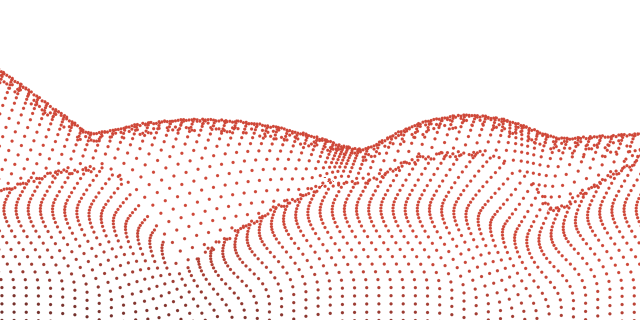
This background is drawn by a Shadertoy shader. Its source:

```glsl
// Rolling dotted hills: warped lattices and beaded ridges of red dots on white.
#define DOT_RADIUS 0.0049
#define BACK_STEP 0.034
#define FRONT_STEP 0.038
#define RIM_STEP 0.0085
#define BACK_ROWS 29.0
#define FRONT_ROWS 37.0
#define ROW_TILT 0.25
#define PAPER vec3(1.0)
#define RED vec3(0.81, 0.28, 0.22)
#define DARK vec3(0.38, 0.17, 0.16)

float sq(float x) { return x * x; }

float hash(float n) { return fract(sin(n * 12.99) * 4375.85); }

float bell(float x, float center, float width) {
    return exp(-sq((x - center) / width));
}

float smoothMax(float a, float b, float k) {
    float h = max(k - abs(a - b), 0.0) / k;
    return max(a, b) + 0.25 * k * h * h;
}

// Height profiles, in units of the canvas height
float skyline(float x) {
    float slope = 0.784 - 0.72 * x;
    float leftHill = 0.628 - 0.42 * sq(x - 0.625);
    float rightHill = 0.641 - 1.1 * sq(x - 1.465);
    float plain = 0.565 + 0.06 * (x - 1.7);
    float hills = smoothMax(smoothMax(slope, leftHill, 0.03), rightHill, 0.03);
    return smoothMax(hills, plain, 0.03);
}

float frontCrest(float x) {
    float left = 0.47 - (x < 0.3 ? 0.78 : 5.0) * sq(x - 0.3);
    float middle = 0.52 - (x < 1.5 ? 0.42 : 3.5) * sq(x - 1.5);
    middle -= 0.03 * bell(x, 1.15, 0.1);
    float right = 0.336 + 0.63 * (x - 1.73);
    return smoothMax(smoothMax(left, middle, 0.04), right, 0.02);
}

// How sharply the front crest stands out
float crestStrength(float x) {
    float gaps = bell(x, 0.48, 0.17) + bell(x, 1.63, 0.08);
    return max(1.0 - gaps - 0.6 * bell(x, 1.07, 0.05), 0.0);
}

float bendHeight(float x) {
    return 0.35 - 0.155 * bell(x, 0.61, 0.22) - 0.10 * bell(x, 1.65, 0.15);
}

// Lattice coordinates (column, row): dots lie at whole numbers
vec2 backLattice(vec2 p) {
    float drop = skyline(p.x) - p.y;
    float column = (p.x - 0.35 * (p.y - 0.5)) / BACK_STEP;
    column += 1.6 * tanh((p.x - 1.06 - 0.5 * (p.y - 0.5)) / 0.045);
    column += 0.9 * tanh((p.x - 1.62 + 0.4 * (p.y - 0.58)) / 0.035);
    float row = BACK_ROWS * (drop + ROW_TILT * p.x);
    row += 2.5 * bell(p.x, 1.08, 0.07) * tanh((0.5 - p.y) / 0.06);
    return vec2(column, row - 4.5 * exp(-max(drop, -0.02) / 0.033));
}

vec2 frontLattice(vec2 p) {
    float below = bendHeight(p.x) - p.y;
    float lean = 0.12 * smoothstep(-0.03, 0.25, below);
    lean += 0.012 * log(1.0 + exp(-below / 0.02));
    float depth = frontCrest(p.x) - p.y;
    float crowd = 1.2 * crestStrength(p.x) * exp(-max(depth, -0.02) / 0.02);
    float row = FRONT_ROWS * below + 3.5 * atan(below / 0.05) - crowd;
    return vec2((p.x - lean) / FRONT_STEP, row);
}

vec2 lattice(vec2 p, bool front) {
    return front ? frontLattice(p) : backLattice(p);
}

// Front dots stay below the crest, back dots between crest and skyline
bool visible(vec2 p, bool front) {
    float crest = frontCrest(p.x);
    return front ? p.y <= crest : p.y > crest && p.y <= skyline(p.x);
}

// Distance to the nearest dot centre, found by inverting the lattice
float dotDistance(vec2 p, bool front) {
    const float e = 0.001;
    vec2 q = lattice(p, front);
    vec2 dx = (lattice(p + vec2(e, 0.0), front) - q) / e;
    vec2 dy = (lattice(p + vec2(0.0, e), front) - q) / e;
    mat2 jacobian = mat2(dx, dy);
    if (abs(determinant(jacobian)) < 1.0) return 1.0;
    mat2 toCanvas = inverse(jacobian);
    float nearest = 1.0;
    for (int i = 0; i < 15; i++) {
        vec2 node = floor(q + 0.5) + vec2(i / 5 - 1, i % 5 - 2);
        vec2 center = p + toCanvas * (node - q);
        center += toCanvas * (node - lattice(center, front));
        if (visible(center, front)) nearest = min(nearest, distance(p, center));
    }
    return nearest;
}

// Distance to loose beads strewn along the skyline and the front crest
float rimDistance(vec2 p) {
    float nearest = 1.0;
    for (int i = -2; i <= 2; i++) {
        float id = floor(p.x / RIM_STEP) + float(i);
        float x = (id + 0.5) * RIM_STEP;
        float spread = 0.04 + 0.07 * bell(x, 1.95, 0.13);
        float top = skyline(x);
        float crest = frontCrest(x) + 0.018 * (hash(id + 71.0) - 0.5);
        nearest = min(nearest, distance(p, vec2(x, top - 0.006 * hash(id + 9.0))));
        nearest = min(nearest, distance(p, vec2(x, top - spread * hash(id + 37.0))));
        if (hash(id + 53.0) < crestStrength(x)) nearest = min(nearest, distance(p, vec2(x, crest)));
    }
    return nearest;
}

void mainImage(out vec4 fragColor, in vec2 fragCoord) {
    vec2 p = fragCoord / iResolution.y;
    float pixel = 1.0 / iResolution.y;
    float d = 1.0;
    if (p.y < skyline(p.x) + 0.02) {
        d = min(dotDistance(p, false), dotDistance(p, true));
        d = min(d, rimDistance(p));
    }
    // Ink darkens toward the lower left
    vec3 ink = mix(DARK, RED, smoothstep(-0.08, 0.42, p.y + 0.12 * p.x));
    float cover = 1.0 - smoothstep(-0.7 * pixel, 0.7 * pixel, d - DOT_RADIUS);
    fragColor = vec4(mix(PAPER, ink, cover), 1.0);
}
```
